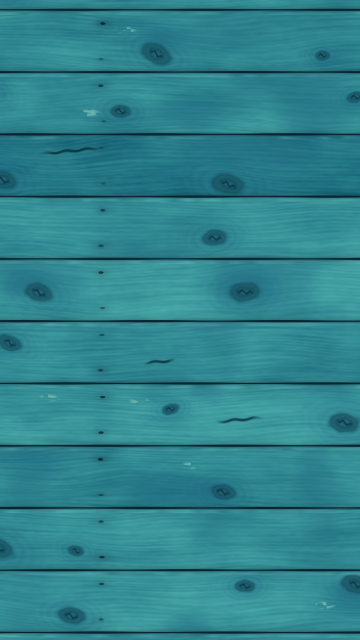
This texture is drawn by a Shadertoy shader. Its source:

```glsl
const float PITCH = 0.0973;        // plank height, as a share of canvas height
const float FIRST_SEAM = 0.0117;   // height of the lowest seam
const float SEAM_HALF = 0.011;     // lengths from here on are in plank heights
const float GRAIN_LINES = 17.0;
const float KNOT_CELL = 2.7;
const float KNOT_CHANCE = 0.8;
const float NAIL_X = 1.64;
const float CRACK_CHANCE = 0.28;
const float SCUFF_CHANCE = 0.22;

const vec3 DEEP = vec3(0.125, 0.445, 0.505);
const vec3 LIGHT = vec3(0.265, 0.640, 0.645);
const vec3 BLUE_STAIN = vec3(0.120, 0.415, 0.505);
const vec3 KNOT = vec3(0.095, 0.335, 0.395);
const vec3 GAP = vec3(0.030, 0.140, 0.200);
const vec3 SCUFF = vec3(0.470, 0.740, 0.690);

// Lightness of each plank, from the bottom up
const float PLANK_TONE[12] = float[12](
    0.55, 0.72, 0.64, 0.44, 0.74, 0.46, 0.74, 0.56, 0.08, 0.50, 0.44, 0.50);

float hash(vec2 p) {
    vec3 a = fract(p.xyx * vec3(0.1031, 0.1030, 0.0973));
    a += dot(a, a.yzx + 33.33);
    return fract((a.x + a.y) * a.z);
}

float noise(vec2 p) {
    vec2 i = floor(p), f = fract(p);
    f = f * f * (3.0 - 2.0 * f);
    return mix(mix(hash(i), hash(i + vec2(1, 0)), f.x),
               mix(hash(i + vec2(0, 1)), hash(i + vec2(1, 1)), f.x), f.y);
}

vec2 rotate(vec2 p, float a) {
    return vec2(cos(a) * p.x + sin(a) * p.y, cos(a) * p.y - sin(a) * p.x);
}

void mainImage(out vec4 fragColor, in vec2 fragCoord) {
    float px = 1.0 / (iResolution.y * PITCH);
    vec2 q = (fragCoord / iResolution.y - vec2(0.0, FIRST_SEAM)) / PITCH;
    float row = floor(q.y);
    vec2 p = vec2(q.x, q.y - row);
    float seed = hash(vec2(row, 7.0));
    vec2 n = p + vec2(seed * 60.0, row * 13.0 + 40.0);

    // Knots, cracks and scuffs: one jittered site of each per cell
    float flow = p.y, halo = 0.0, knot = 0.0, rim = 0.0, rings = 0.0;
    float crack = 0.0, scuff = 0.0;
    for (int i = -1; i <= 1; i++) {
        vec2 cell = vec2(floor(p.x / KNOT_CELL + seed) + float(i), row);
        vec2 site = vec2((cell.x + 0.15 + 0.7 * hash(cell + 11.3) - seed) * KNOT_CELL,
                         0.18 + 0.64 * hash(cell + 23.7));
        if (hash(cell + 31.1) < KNOT_CHANCE) {
            float size = mix(0.065, 0.145, hash(cell + 47.9));
            vec2 d = rotate(p - site, 0.7 * (hash(cell + 53.3) - 0.6));
            float wobble = 0.25 * (noise(n * 9.0) - 0.5);
            float e = length(d * vec2(0.62, 1.0)) / size + wobble;
            float near = exp(-0.16 * e * e);
            flow -= d.y * exp(-0.15 * abs(e)) / (e * e + 0.6);
            halo += near;
            rings += near * sin(e * 9.0);
            knot = max(knot, 1.0 - smoothstep(0.8, 1.1, e));
            rim += exp(-30.0 * (e - 1.0) * (e - 1.0));
            float split = abs(d.y + 0.25 * d.x + 0.02 * sin(d.x * 50.0));
            crack += 0.6 * (1.0 - smoothstep(0.004, 0.018 + px, split))
                   * (1.0 - smoothstep(0.3, 0.8, e));
        }
        vec2 c = p - vec2(site.x + 1.1, 1.0 - site.y);
        float bend = abs(c.y - 0.1 * c.x + 0.012 * sin(c.x * 19.0));
        float span = mix(0.2, 0.6, hash(cell + 61.7));
        crack += step(hash(cell + 71.9), CRACK_CHANCE) * 0.75
               * (1.0 - smoothstep(0.005, 0.02 + px, bend))
               * (1.0 - smoothstep(0.4, 1.0, abs(c.x) / span));
        vec2 s = p - vec2(site.x - 0.5, 0.1 + 0.75 * hash(cell + 83.1));
        scuff += step(hash(cell + 97.3), SCUFF_CHANCE)
               * (1.0 - smoothstep(0.3, 1.0, length(s / vec2(0.22, 0.08))))
               * smoothstep(0.5, 0.7, noise(n * vec2(14.0, 24.0)));
    }

    // Grain: layered sines bent around the knots, plus stretched fibres
    flow += 0.05 * sin(p.x * 0.9 + seed * 40.0) + 0.02 * sin(p.x * 2.3 + p.y * 4.0 + seed * 17.0)
          + 0.12 * (noise(n * vec2(0.8, 2.0)) - 0.5);
    float phase = 6.2832 * GRAIN_LINES * flow;
    float grain = 0.6 * sin(phase + 1.5 * sin(flow * 13.0 + seed * 9.0)) + 0.4 * sin(phase * 0.43 + p.x);
    grain *= 0.35 + 0.9 * noise(n * vec2(0.9, 3.0) + 5.0);
    float fibre = noise(vec2(n.x * 1.6, (flow + row * 3.0 + 50.0) * 26.0))
                + 0.6 * noise(n * vec2(9.0, 34.0)) - 0.8;
    float blotch = noise(n * vec2(0.9, 2.2)) + 0.5 * noise(n * vec2(2.6, 5.0)) - 0.75;
    float stain = smoothstep(0.55, 0.95, noise(n * vec2(1.1, 1.6) + 19.0));

    float tone = PLANK_TONE[int(clamp(row + 1.0, 0.0, 11.0))];
    tone += 0.45 * blotch + 0.13 * grain + 0.24 * fibre + 0.12 * rings;
    vec3 color = mix(DEEP, LIGHT, clamp(tone, -0.25, 1.2));
    color = mix(color, BLUE_STAIN, clamp(0.4 * stain + 0.5 * halo, 0.0, 0.75));
    color = mix(color, KNOT * (1.0 + 0.12 * rings), 0.8 * knot);
    color = mix(color, KNOT * 0.8, clamp(0.5 * rim, 0.0, 0.6));
    color = mix(color, GAP, clamp(crack, 0.0, 0.85));
    color = mix(color, SCUFF, clamp(0.8 * scuff, 0.0, 0.8));

    // Two nails per plank, each with a dark smear along the grain
    for (int k = 0; k < 2; k++) {
        vec2 id = vec2(row, 101.0 + float(k));
        vec2 d = p - vec2(NAIL_X + 0.07 * (hash(id) - 0.5), 0.21 + 0.57 * float(k));
        float head = 1.0 - smoothstep(0.5, 1.0 + px * 8.0, length(d / vec2(0.05, 0.025)));
        float smear = exp(-dot(d * vec2(7.0, 14.0), d * vec2(7.0, 14.0)));
        color = mix(color, GAP, (0.8 * head + 0.25 * smear) * mix(0.3, 1.0, hash(id + 5.0)));
    }

    // Seams: dark gap, soft shadow and a worn pale upper edge
    float edge = min(p.y, 1.0 - p.y) + 0.004 * sin(q.x * 3.0 + floor(q.y + 0.5) * 2.0);
    float wear = noise(vec2(q.x * 5.0, row + 30.0));
    color += 0.09 * wear * (1.0 - smoothstep(0.015, 0.035, abs(p.y - 0.945)));
    color *= 1.0 - 0.3 * exp(-max(edge, 0.0) * 28.0);
    color = mix(color, GAP, 1.0 - smoothstep(SEAM_HALF - 0.5 * px, SEAM_HALF + 0.8 * px, edge));
    fragColor = vec4(clamp(color, 0.0, 1.0), 1.0);
}
```
